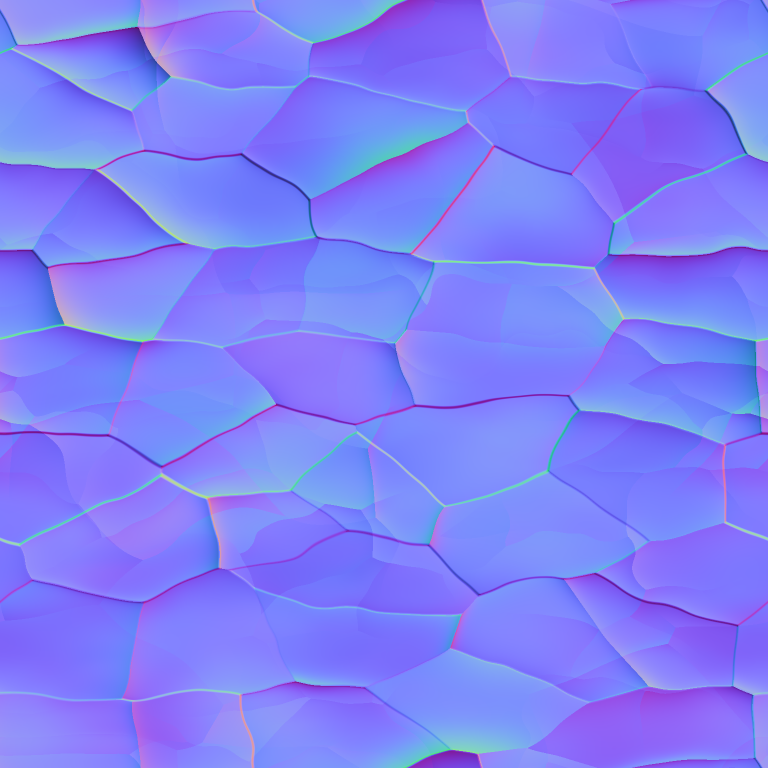
Write a WebGL 2 fragment shader that draws this texture map.

```glsl
#version 300 es
precision highp float;
// Tangent-space normal map of layered, cracked rock slabs that tiles on the canvas.

#define SLAB_GRID vec2(5.0, 9.0)
#define FACET_GRID vec2(4.0, 6.0)
#define CHIP_GRID vec2(6.0, 11.0)
#define JITTER 0.82
#define SLAB_TILT 0.26
#define BEVEL 0.72
#define CRACK_DEPTH 1.9
#define CRACK_WIDTH 0.0025
#define FOLD 0.28
#define WARP 0.030
#define SAMPLES 2

uniform vec2 u_resolution;
out vec4 fragColor;

vec2 hash2(vec2 p) {
    vec3 q = fract(p.xyx * vec3(0.1031, 0.1030, 0.0973));
    q += dot(q, q.yzx + 33.33);
    return fract((q.xx + q.yz) * q.zy);
}

// Periodic value noise with two independent channels
vec2 noise2(vec2 p, vec2 grid, float seed) {
    vec2 q = p * grid, i = floor(q), f = fract(q);
    f = f * f * f * (f * (f * 6.0 - 15.0) + 10.0);
    vec2 a = hash2(mod(i, grid) + seed);
    vec2 b = hash2(mod(i + vec2(1, 0), grid) + seed);
    vec2 c = hash2(mod(i + vec2(0, 1), grid) + seed);
    vec2 d = hash2(mod(i + 1.0, grid) + seed);
    return mix(mix(a, b, f.x), mix(c, d, f.x), f.y);
}

vec2 site(vec2 cell, vec2 grid, float seed) {
    return cell + 0.5 + JITTER * (hash2(mod(cell, grid) + seed) - 0.5);
}

// Slope of tilted cells with hollow rims and stepped cracks between them
vec2 plates(vec2 p, vec2 grid, float seed, float tilt, float bevel, float crack) {
    vec2 q = p * grid, base = floor(q), home = base, toHome = vec2(0.0);
    float nearest = 9.0;
    for (int y = -1; y <= 1; y++)
    for (int x = -1; x <= 1; x++) {
        vec2 cell = base + vec2(x, y);
        vec2 r = site(cell, grid, seed) - q;
        if (dot(r, r) < nearest) {
            nearest = dot(r, r);
            home = cell;
            toHome = r;
        }
    }
    vec2 id = mod(home, grid);
    float level = hash2(id + seed + 71.0).x;
    float lineWidth = max(CRACK_WIDTH, 1.0 / u_resolution.y);
    vec2 slope = (hash2(id + seed + 37.0) - 0.5) * tilt * vec2(0.55, 1.0);

    for (int y = -2; y <= 2; y++)
    for (int x = -2; x <= 2; x++) {
        if (x == 0 && y == 0) continue;
        vec2 cell = home + vec2(x, y), other = mod(cell, grid);
        vec2 r = site(cell, grid, seed) - q;
        vec2 across = normalize(r - toHome);
        float gap = dot(0.5 * (r + toHome), across);
        across *= grid;
        float dist = max(gap / length(across), 0.0);
        across = normalize(across);
        vec2 edge = hash2(id + other + seed + 113.0);
        float rim = mix(-0.25, 1.0, edge.x * edge.x);
        slope -= across * bevel * rim * exp(-dist / mix(0.005, 0.028, edge.y));
        float drop = level - hash2(other + seed + 71.0).x;
        slope += across * drop * crack * (1.0 - smoothstep(0.0, lineWidth, dist));
    }
    return slope;
}

vec3 rockNormal(vec2 p) {
    // Bend the outlines, broadly and then finely
    vec2 broad = noise2(p, vec2(7.0, 9.0), 11.0) - 0.5;
    vec2 fine = noise2(p, vec2(24.0, 28.0), 23.0) - 0.5;
    vec2 bent = p + WARP * broad + 0.22 * WARP * fine;
    vec2 loose = p + 2.2 * WARP * broad.yx + 0.1 * WARP * fine;

    // Slabs, then faint facets and chips that fade in and out
    vec2 wear = noise2(p, vec2(8.0, 11.0), 41.0);
    vec2 mask = smoothstep(0.3, 0.75, noise2(p, vec2(5.0, 7.0), 53.0));
    vec2 slope = plates(bent, SLAB_GRID, 5.0, SLAB_TILT, BEVEL * (0.35 + 1.2 * wear.x), CRACK_DEPTH);
    slope += mask.x * plates(loose, FACET_GRID, 67.0, 0.26, 0.42 * wear.y, 0.0);
    slope += mask.y * plates(loose.xy + 0.5 * fine * WARP, CHIP_GRID, 89.0, 0.16, 0.22, 0.0);

    // Soft folds and small wrinkles lying along the slabs
    vec2 folds = noise2(bent, vec2(6.0, 12.0), 97.0) - 0.5;
    vec2 wrinkles = noise2(loose, vec2(13.0, 34.0), 131.0) - 0.5;
    slope += FOLD * vec2(0.45, 1.0) * folds + 0.07 * wrinkles * wear;
    return normalize(vec3(slope + vec2(0.0, 0.02), 1.0));
}

void main() {
    vec3 color = vec3(0.0);
    for (int y = 0; y < SAMPLES; y++)
    for (int x = 0; x < SAMPLES; x++) {
        vec2 offset = (vec2(x, y) + 0.5) / float(SAMPLES) - 0.5;
        vec3 normal = rockNormal((gl_FragCoord.xy + offset) / u_resolution);
        color += vec3(0.5 + 0.5 * normal.xy, normal.z);
    }
    fragColor = vec4(color / float(SAMPLES * SAMPLES), 1.0);
}
```
